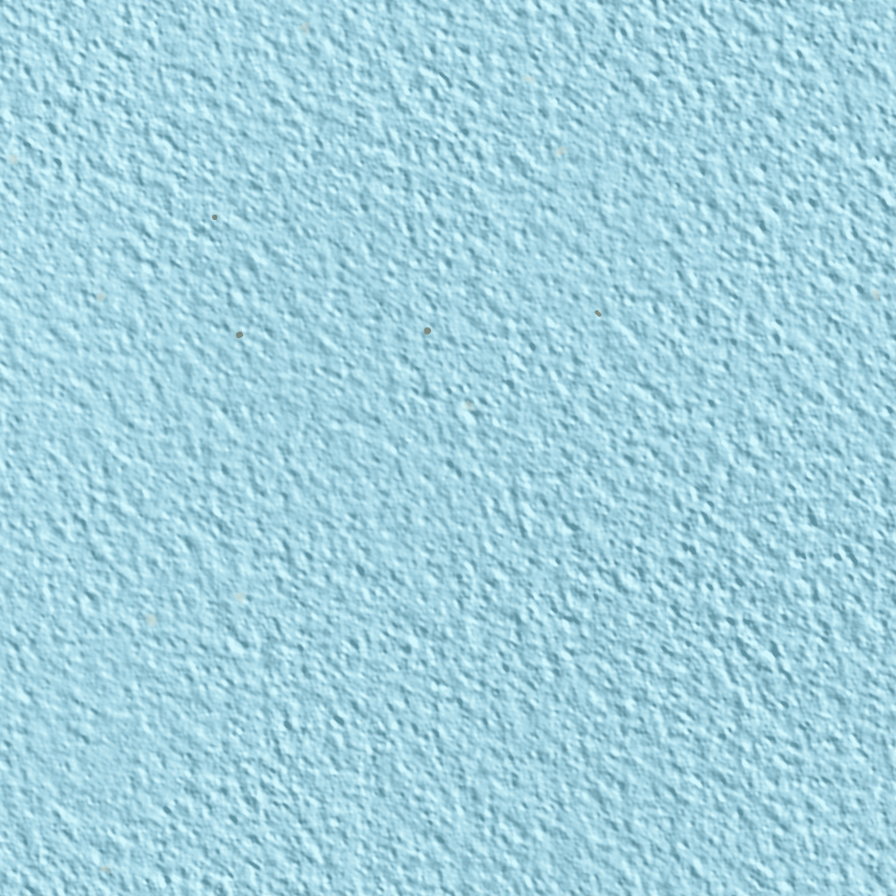
A WebGL 2 fragment shader for this texture:

```glsl
#version 300 es
precision highp float;

uniform vec2 u_resolution;
out vec4 fragColor;

const vec3 SHADOW = vec3(0.38, 0.58, 0.64);
const vec3 PAINT = vec3(0.645, 0.835, 0.893);
const vec3 HIGHLIGHT = vec3(0.82, 0.965, 0.99);
const vec3 GRIT = vec3(0.42, 0.43, 0.36);
const vec3 CHIP = vec3(0.82, 0.86, 0.82);
const vec2 TO_LIGHT = vec2(-0.8, -0.6);

vec3 hash3(vec2 cell) {
    vec3 q = fract(cell.xyx * vec3(0.1031, 0.1030, 0.0973));
    q += dot(q, q.yxz + 33.33);
    return fract((q.xxy + q.yzz) * q.zyx);
}

mat2 rotation(float angle) {
    float c = cos(angle), s = sin(angle);
    return mat2(c, s, -s, c);
}

float valueNoise(vec2 p) {
    vec2 cell = floor(p);
    vec2 f = fract(p);
    f = f * f * (3.0 - 2.0 * f);
    float low = mix(hash3(cell).x, hash3(cell + vec2(1.0, 0.0)).x, f.x);
    float high = mix(hash3(cell + vec2(0.0, 1.0)).x, hash3(cell + 1.0).x, f.x);
    return mix(low, high, f.y);
}

// Rounded lumps of mixed size, one candidate per jittered cell
float lumps(vec2 p, float density) {
    vec2 cell = floor(p);
    float height = 0.0;
    for (int y = -1; y <= 1; y++) {
        for (int x = -1; x <= 1; x++) {
            vec2 id = cell + vec2(x, y);
            vec3 rnd = hash3(id + 71.0);
            float radius = mix(0.22, 0.5, fract(rnd.z * 17.0));
            vec2 offset = p - id - rnd.xy;
            float dome = max(1.0 - dot(offset, offset) / (radius * radius), 0.0);
            height += step(rnd.z, density) * radius * dome * dome;
        }
    }
    return height;
}

float plasterHeight(vec2 p) {
    // Grain is slightly longer along the falling diagonal
    vec2 q = rotation(0.785) * p * vec2(0.85, 1.1);
    float height = 0.45 * valueNoise(q * 75.0 + 11.0);
    height += 0.32 * valueNoise(rotation(0.6) * q * 140.0 + 37.0);
    height += 0.12 * valueNoise(rotation(1.3) * q * 270.0 + 83.0);
    return height + 0.55 * lumps(q * 64.0 + 5.0, 0.6);
}

// Coverage of sparse small spots with ragged outlines
float spots(vec2 p, float scale, float radius, float density, float seed) {
    vec2 q = p * scale + seed;
    vec3 rnd = hash3(floor(q));
    vec2 centre = mix(vec2(0.2), vec2(0.8), rnd.xy);
    float dist = length(fract(q) - centre) / scale;
    dist += radius * (valueNoise(p * 230.0 + seed) - 0.5);
    return step(rnd.z, density) * (1.0 - smoothstep(0.4 * radius, radius, dist));
}

vec3 paintRamp(float shade) {
    vec3 dark = mix(PAINT, SHADOW, clamp(-shade / 0.25, 0.0, 1.0));
    return mix(dark, HIGHLIGHT, clamp(shade / 0.19, 0.0, 1.0));
}

void main() {
    vec2 p = gl_FragCoord.xy / min(u_resolution.x, u_resolution.y);

    // Relief shading from the slope toward the light
    vec2 reach = TO_LIGHT * 0.0016;
    float slope = plasterHeight(p - reach) - plasterHeight(p + reach);

    // Broad changes in roughness and brightness
    float patches = valueNoise(rotation(0.5) * p * 5.0 + 19.0);
    float roughness = mix(0.8, 1.15, patches) + 0.12 * (p.x - 0.5);
    float drift = 0.03 * (valueNoise(p * 3.0 + 43.0) - 0.5) - 0.02 * (p.x - 0.5);
    vec3 color = paintRamp(slope * roughness + drift);

    // Worn chips and embedded grit
    color = mix(color, CHIP, 0.5 * spots(p, 14.0, 0.007, 0.06, 29.0));
    color = mix(color, GRIT, 0.75 * spots(p, 10.0, 0.0045, 0.05, 61.0));

    fragColor = vec4(color, 1.0);
}
```
